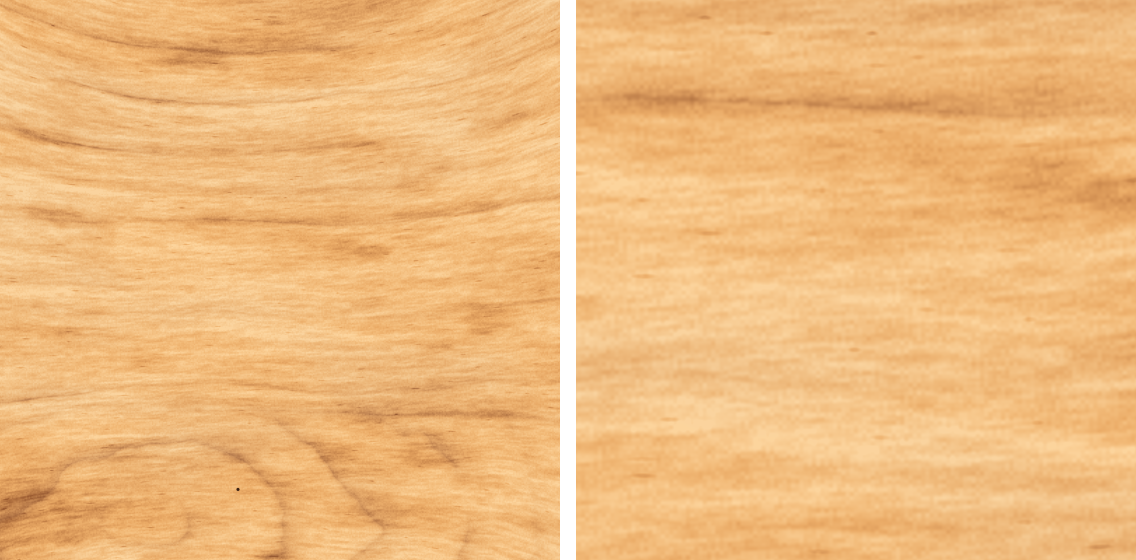
Left: the whole. Right: its middle third, enlarged.
This texture is drawn by a Shadertoy shader. Its source:

```glsl
float hash(vec2 p) {
    vec3 q = fract(p.xyx * vec3(0.1031, 0.1030, 0.0973));
    q += dot(q, q.yzx + 33.33);
    return fract((q.x + q.y) * q.z);
}

float noise(vec2 p) {
    vec2 cell = floor(p), f = fract(p);
    f = f * f * (3.0 - 2.0 * f);
    float low = mix(hash(cell), hash(cell + vec2(1, 0)), f.x);
    float high = mix(hash(cell + vec2(0, 1)), hash(cell + vec2(1, 1)), f.x);
    return mix(low, high, f.y);
}

float fbm(vec2 p) {
    float sum = 0.0, amp = 0.53;
    for (int i = 0; i < 4; i++) {
        sum += amp * noise(p);
        p = p * 2.03 + vec2(17.3, 9.1);
        amp *= 0.5;
    }
    return sum;
}

// Height across the grain: sagging at the top, arching at the bottom
float grainHeight(vec2 uv) {
    float bend = mix(-0.25, 0.42, uv.y) * pow(uv.x - 0.45, 2.0);
    float sway = mix(0.07, 0.03, smoothstep(0.1, 0.5, uv.y));
    return uv.y - bend + sway * (fbm(uv * vec2(2.0, 3.0) + 4.0) - 0.5);
}

// Ridge that falls off at different rates below and above its crest
float ridge(float d, float below, float above) {
    return exp(-abs(d) / (d < 0.0 ? below : above));
}

// Returns soft shade in x, thin dark line in y, pale rim in z
vec3 growthLines(float x, float v) {
    vec3 sum = vec3(0.0);
    for (int i = 0; i < 9; i++) {
        float id = float(i) * 7.0 + 3.0;
        float jitter = hash(vec2(id, 2.0)) - 0.5;
        float center = 0.25 + 0.083 * (float(i) + 0.7 * jitter);
        float wobble = 0.022 * (noise(vec2(x * 3.0, id)) - 0.5)
                     + 0.006 * (noise(vec2(x * 13.0, id)) - 0.5);
        float d = v - center - wobble;
        float strength = mix(0.5, 1.0, hash(vec2(id, 5.0)))
                       * mix(0.3, 1.0, smoothstep(0.2, 0.65, noise(vec2(x * 2.5, id + 2.0))));
        float flare = smoothstep(0.6, 0.95, noise(vec2(x * 6.0, id + 4.0)));
        float width = 0.0022 + 0.005 * flare;
        sum.x += strength * ridge(d, 0.005, 0.022);
        sum.y += strength * (0.6 + 0.5 * flare) * exp(-d * d / (width * width));
        sum.z += strength * ridge(d + 0.011, 0.012, 0.004);
    }
    return sum;
}

// Irregular rings spreading around a buried knot
float knotRings(vec2 uv, vec2 center) {
    vec2 q = (uv - center) * vec2(0.7, 1.3);
    float r = length(q) + 0.13 * (fbm(uv * vec2(5.0, 7.0)) - 0.5);
    float d = fract(r * 9.0) - 0.5;
    float patchy = smoothstep(0.1, 0.6, noise(uv * vec2(5.0, 9.0) + 30.0));
    return patchy * ridge(d, 0.06, 0.2) * smoothstep(0.31, 0.19, uv.y);
}

// Short dark dashes scattered along the fibres
float pores(vec2 p, float density) {
    float row = floor(p.y);
    p.x += 9.0 * hash(vec2(row, 8.0));
    vec2 cell = vec2(floor(p.x), row);
    float pick = hash(cell + 51.0);
    float halfLength = mix(0.15, 0.42, hash(cell + 12.0));
    vec2 q = (fract(p) - 0.5) / vec2(halfLength, 0.42);
    float weight = mix(0.4, 1.0, hash(cell + 77.0));
    return step(1.0 - density, pick) * weight * smoothstep(1.0, 0.2, length(q));
}

float ramp(float from, float to, float x) {
    return clamp((x - from) / (to - from), 0.0, 1.0);
}

vec3 woodColor(float tone) {
    vec3 cream = vec3(0.99, 0.83, 0.61);
    vec3 honey = vec3(0.95, 0.73, 0.47);
    vec3 amber = vec3(0.92, 0.67, 0.40);
    vec3 caramel = vec3(0.85, 0.59, 0.34);
    vec3 brown = vec3(0.62, 0.36, 0.18);
    vec3 c = mix(cream, honey, ramp(-0.05, 0.32, tone));
    c = mix(c, amber, ramp(0.32, 0.53, tone));
    c = mix(c, caramel, ramp(0.53, 0.76, tone));
    return mix(c, brown, ramp(0.76, 1.3, tone));
}

void mainImage(out vec4 fragColor, in vec2 fragCoord) {
    vec2 uv = fragCoord / iResolution.xy;
    float v = grainHeight(uv);

    // Broad bands, streaks and fine fibres
    float tone = 0.25 + 0.75 * (fbm(vec2(uv.x * 1.8, v * 10.0)) - 0.5);
    tone += 0.28 * (noise(vec2(uv.x * 6.0, v * 70.0)) - 0.5);
    tone += 0.28 * (noise(vec2(uv.x * 18.0, v * 180.0)) - 0.5);
    tone += 0.26 * (noise(vec2(uv.x * 65.0, (v - 0.06 * uv.x) * 330.0)) - 0.5);
    tone += 0.19 * (noise(uv * 400.0) - 0.5);

    // Growth lines, knot figure and stained blotches
    vec3 lines = growthLines(uv.x, v);
    float rings = knotRings(uv, vec2(0.25, 0.08));
    float stain = smoothstep(0.6, 0.85, fbm(vec2(uv.x * 8.0, v * 22.0) + 60.0));
    tone += 0.28 * lines.x + 0.34 * lines.y - 0.14 * lines.z;
    tone += 0.42 * rings + 0.3 * stain;
    tone += 0.4 * pores(vec2(uv.x * 32.0, v * 210.0), 0.04);

    // Shaded lower left corner
    float corner = smoothstep(0.26, 0.0, length(uv * vec2(1.5, 0.9)));
    tone += 0.4 * corner;

    // Greyer tan along the shaded figure
    vec3 color = woodColor(tone);
    float dusty = smoothstep(0.4, 0.7, fbm(vec2(uv.x * 3.0, v * 9.0) + 21.0));
    float tan = clamp(0.6 * lines.x + 0.7 * rings + 0.4 * dusty, 0.0, 1.0);
    color += tan * vec3(-0.035, -0.005, 0.035);

    // Pinhole
    float hole = smoothstep(0.004, 0.0015, length(uv - vec2(0.425, 0.126)));
    color = mix(color, vec3(0.22, 0.12, 0.07), hole);
    fragColor = vec4(clamp(color, 0.0, 1.0), 1.0);
}
```
